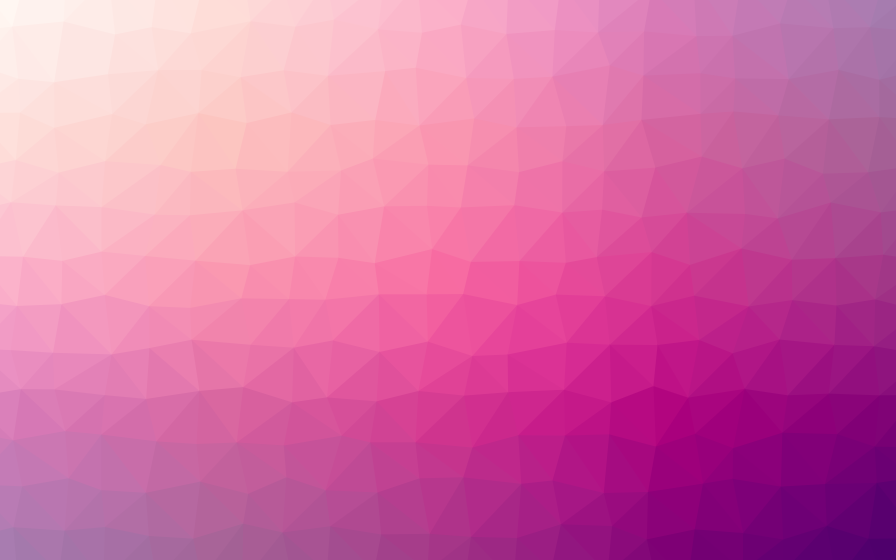
Write a Shadertoy shader that draws this background.

```glsl
const vec2 GRID = vec2(19.8, 12.24);    // cells across the canvas
const vec2 GRID_START = vec2(0.36, 0.61);

// Cream to rose to deep violet
vec3 ramp(float t) {
    vec3 stops[9] = vec3[9](
        vec3(1.00, 0.97, 0.95), vec3(0.99, 0.88, 0.87), vec3(0.99, 0.77, 0.75),
        vec3(0.98, 0.62, 0.71), vec3(0.97, 0.41, 0.63), vec3(0.87, 0.20, 0.59),
        vec3(0.68, 0.00, 0.49), vec3(0.48, 0.00, 0.47), vec3(0.29, 0.00, 0.42));
    float s = clamp(t, 0.0, 1.0) * 8.0;
    int i = min(int(s), 7);
    return mix(stops[i], stops[i + 1], s - float(i));
}

vec2 hash22(vec2 p) {
    vec3 q = fract(p.xyx * vec3(0.1031, 0.1030, 0.0973));
    q += dot(q, q.yzx + 33.33);
    return fract((q.xx + q.yz) * q.zy);
}

// Grid point moved at random
vec2 vertex(vec2 id) {
    return id + (hash22(id + 37.0) - 0.5) * 0.38;
}

float cross2(vec2 a, vec2 b) {
    return a.x * b.y - a.y * b.x;
}

// Signed distance to the line from a to b, positive inside the triangle
float edge(vec2 p, vec2 a, vec2 b) {
    return cross2(normalize(b - a), p - a);
}

// Flat facet colour in rgb and smoothed coverage in a, premultiplied
vec4 facet(vec2 p, vec2 a, vec2 b, vec2 c, float pixel) {
    float d = min(edge(p, a, b), min(edge(p, b, c), edge(p, c, a)));
    float cover = clamp(0.5 + d / pixel, 0.0, 1.0);
    vec2 center = ((a + b + c) / 3.0 + GRID_START) / GRID;
    return vec4(mix(ramp(center.x), ramp(center.y), 0.5), 1.0) * cover;
}

void mainImage(out vec4 fragColor, in vec2 fragCoord) {
    vec2 uv = fragCoord / iResolution.xy;
    uv.y = 1.0 - uv.y;
    vec2 p = uv * GRID - GRID_START;
    float pixel = GRID.y / iResolution.y;
    vec4 sum = vec4(0.0);

    for (int y = -1; y <= 1; y++) {
        for (int x = -1; x <= 1; x++) {
            vec2 id = floor(p) + vec2(x, y);
            vec2 a = vertex(id);
            vec2 b = vertex(id + vec2(1, 0));
            vec2 c = vertex(id + vec2(1, 1));
            vec2 d = vertex(id + vec2(0, 1));

            // Delaunay choice of the diagonal
            float split = cross2(c - b, a - b) * dot(a - d, c - d)
                        + cross2(a - d, c - d) * dot(c - b, a - b);
            if (split > 0.0) {
                sum += facet(p, a, b, c, pixel) + facet(p, a, c, d, pixel);
            } else {
                sum += facet(p, a, b, d, pixel) + facet(p, b, c, d, pixel);
            }
        }
    }
    fragColor = vec4(sum.rgb / max(sum.a, 0.001), 1.0);
}
```
